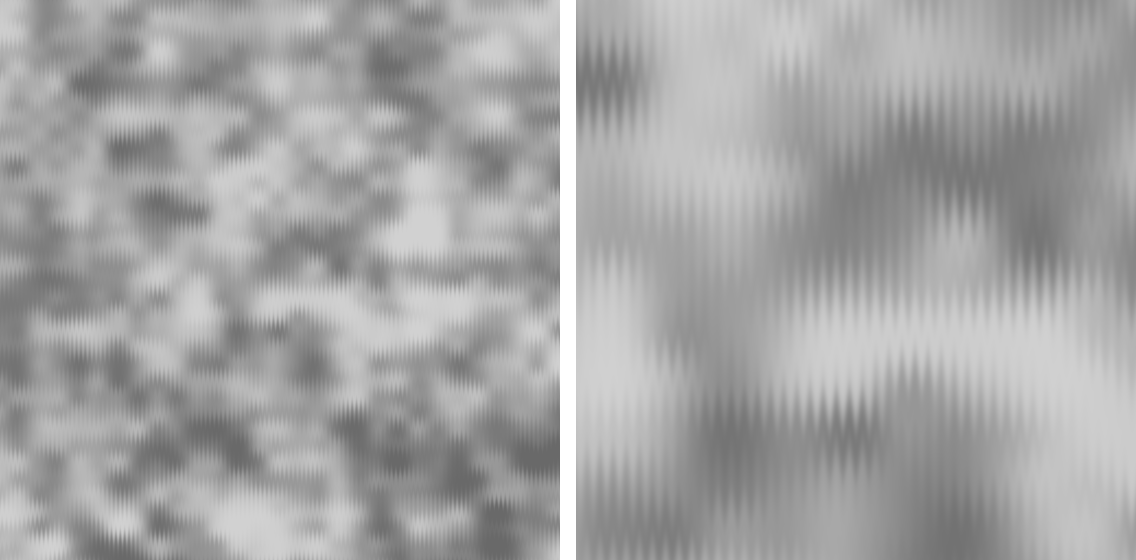
Left, the full canvas; right, a detail of the centre.
This texture is drawn by a three.js fragment shader. Its source:

```glsl
varying vec2 vUv;

const vec3 DARK_GRAY = vec3(0.41);
const vec3 LIGHT_GRAY = vec3(0.82);

const vec2 BROAD_CELLS = vec2(6.5, 8.0);
const vec2 BLOB_CELLS = vec2(15.0, 18.0);
const vec2 FINE_CELLS = vec2(28.0, 34.0);
const vec3 LAYER_WEIGHTS = vec3(0.33, 0.47, 0.20);

const float COMB_COLUMNS = 128.0;  // column pairs across the canvas
const float COMB_SHIFT = 0.006;    // vertical shift of each column

const float CONTRAST_BOTTOM = 1.2;
const float CONTRAST_TOP = 0.8;
const float TOP_LIFT = 0.08;
const float TONE_LOW = 0.09;
const float TONE_HIGH = 0.84;

float hash(vec2 p) {
  vec3 q = fract(p.xyx * 0.1031);
  q += dot(q, q.yzx + 33.33);
  return fract((q.x + q.y) * q.z);
}

float valueNoise(vec2 p) {
  vec2 cell = floor(p);
  vec2 f = fract(p);
  vec2 w = f * f * (3.0 - 2.0 * f);
  float low = mix(hash(cell), hash(cell + vec2(1.0, 0.0)), w.x);
  float high = mix(hash(cell + vec2(0.0, 1.0)), hash(cell + vec2(1.0, 1.0)), w.x);
  return mix(low, high, w.y);
}

// Smooth wave from -1 to 1, one period per column pair
float combWave(float x) {
  float ramp = abs(fract(x * COMB_COLUMNS) * 2.0 - 1.0);
  return smoothstep(0.0, 1.0, ramp) * 2.0 - 1.0;
}

float cloud(vec2 p) {
  vec3 layers = vec3(
    valueNoise(p * BROAD_CELLS + 11.3),
    valueNoise(p * BLOB_CELLS + 47.7),
    valueNoise(p * FINE_CELLS + 83.1));
  return dot(layers, LAYER_WEIGHTS);
}

void main() {
  // Alternate columns slide up and down, fraying horizontal edges
  vec2 p = vUv + vec2(0.0, COMB_SHIFT * combWave(vUv.x));

  // Calmer and lighter toward the top
  float contrast = mix(CONTRAST_BOTTOM, CONTRAST_TOP, vUv.y);
  float level = 0.5 + (cloud(p) - 0.5) * contrast + TOP_LIFT * (vUv.y - 0.5);

  float tone = smoothstep(TONE_LOW, TONE_HIGH, level);
  gl_FragColor = vec4(mix(DARK_GRAY, LIGHT_GRAY, tone), 1.0);
}
```
